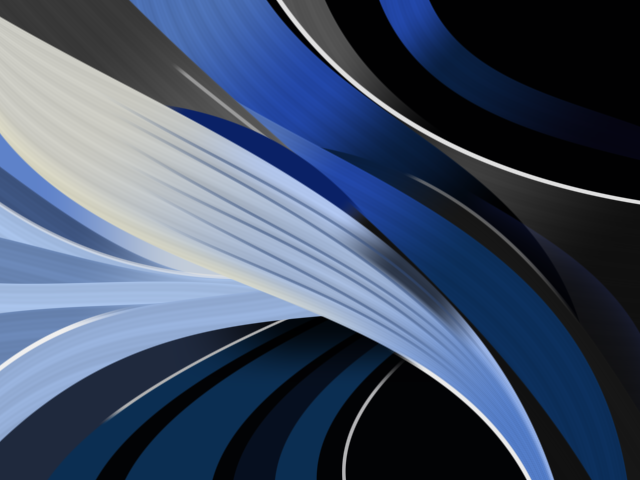
Reproduce this background procedurally as a Shadertoy shader.

```glsl
float ease(float a, float b, float x) {
  x = clamp((x - a) / (b - a), 0., 1.);
  return x * x * (3. - 2. * x);
}

// Height of p above the cubic through four points
float cubic(vec2 p, vec4 x, vec4 y) {
  vec3 d1 = (y.yzw - y.xyz) / (x.yzw - x.xyz);
  vec2 d2 = (d1.yz - d1.xy) / (x.zw - x.xy);
  float d3 = (d2.y - d2.x) / (x.w - x.x);
  vec3 t = p.x - x.xyz;
  return p.y - y.x - t.x * (d1.x + t.y * (d2.x + t.z * d3));
}

// Diagonal curve, positive toward the upper right
float sweep(vec2 p, vec4 x, vec4 y) {
  return cubic(vec2(p.x + p.y, p.x - p.y), x + y, x - y);
}

// Level curve on the left, positive above
float arch(vec2 p, vec4 y) {
  return -cubic(p, vec4(0, .8, 1.7, 2.6), y);
}

float below(float e) {
  float w = fwidth(e) * .8 + 1e-4;
  return ease(w, -w, e);
}

float hair(float e, float width) {
  return ease(width + fwidth(e) * 1.5 + 1e-4, width, abs(e));
}

vec3 ramp(float t, vec3 stops, vec3 a, vec3 b, vec3 c) {
  return mix(mix(a, b, ease(stops.x, stops.y, t)), c, ease(stops.y, stops.z, t));
}

float streaks(float e) {
  return sin(e * 17.) * .5 + sin(e * 41. + 1.) * .3 + sin(e * 97. + 2.) * .2;
}

vec3 paint(vec3 base, vec3 color, float e) {
  return mix(base, color * (1. + .05 * streaks(e)), below(e));
}

// Dark ribs curling up from the bottom edge
vec3 ribs(vec2 p) {
  float h = 5.76 - p.y;
  float b = (p.x - .4 * h * h - .83 * h) / max(1. - .22 * h, .2);
  vec3 black = vec3(.008, .01, .018), blue = vec3(.045, .18, .32);
  vec3 col = mix(black, blue, below(b - 3.8));
  col = mix(col, vec3(.025, .06, .12), below(b - 3.3));
  col = mix(col, black, below(b - 2.8));
  col = mix(col, blue, below(b - 2.55));
  col = mix(col, black, below(b - 1.5));
  col = mix(col, blue, below(b - 1.15));
  col = mix(col, vec3(.12, .16, .24), below(b - .57));
  col *= 1. - .85 * ease(1.1, 1.9, h) * ease(2., 3.6, p.x);
  col += .7 * hair(b - 4.13, .012) * ease(1.5, 1., h);
  return mix(col, vec3(.7), hair(b - .57, .012) * ease(.65, .9, h));
}

// Pale strips gathering toward the middle
vec3 fan(vec2 p) {
  float gather = ease(.8, 2.7, p.x);
  vec3 pale = vec3(.64, .74, .89), slate = mix(vec3(.24, .33, .5), pale, gather);
  vec3 steel = mix(vec3(.41, .52, .7), pale, gather);
  vec3 col = mix(vec3(.37, .51, .79), vec3(.76, .8, .85), ease(.4, 2.3, p.x));
  col = paint(col, slate, arch(p, vec4(2, 2.57, 3.08, 3.33)));
  float crest = arch(p, vec4(2.45, 2.89, 3.19, 3.32));
  col = paint(col, pale, crest);
  col = mix(col, vec3(.9), .6 * hair(crest, .012));
  col = paint(col, steel, arch(p, vec4(2.85, 3.05, 3.25, 3.35)));
  col = paint(col, pale, arch(p, vec4(3.4, 3.4, 3.38, 3.4)));
  col = paint(col, steel, arch(p, vec4(3.76, 3.69, 3.65, 3.58)));
  float band = arch(p, vec4(4.42, 3.95, 3.68, 3.55));
  col = paint(col, vec3(.58, .68, .84), band);
  col = mix(col, vec3(.94), hair(band, .018) * ease(1.7, .7, p.x));
  return mix(col, ribs(p), below(arch(p, vec4(5.3, 4.667, 4.212, 3.957))));
}

// Blue, grey and black ribbons on the upper right
vec3 ribbons(vec2 p, float s) {
  vec3 black = vec3(.004, .005, .009), navy = vec3(.035, .12, .25), royal = vec3(.13, .27, .64);
  vec3 col = paint(black, ramp(s, vec3(5, 6.2, 9), royal, navy, vec3(.02, .02, .07)),
    sweep(p, vec4(5.15, 5.45, 6.3, 7.68), vec4(0, .45, 1.02, 1.52)));
  col = paint(col, black, sweep(p, vec4(4.55, 5, 6, 7.68), vec4(0, .72, 1.4, 1.92)));
  col = paint(col, mix(vec3(.32), black, ease(4.5, 7.1, s)),
    sweep(p, vec4(3.9, 4.25, 4.75, 5.5), vec4(0, .6, 1.15, 1.72)));
  float rim = sweep(p, vec4(3.35, 4.2, 5.6, 7.68), vec4(0, .95, 1.83, 2.43));
  col = paint(col, ramp(s, vec3(5.2, 7.5, 10.4), black, vec3(.24), vec3(.06)), rim);
  col = mix(col, vec3(.88), hair(rim, .022));
  vec3 sky = ramp(s, vec3(2.3, 4.9, 6.7), vec3(.3, .44, .7), royal, navy);
  col = paint(col, mix(sky, black, ease(6.4, 8.6, s)),
    sweep(p, vec4(3.2, 4, 5, 6.2), vec4(0, .85, 1.6, 2.6)));
  float wisp = sweep(p, vec4(5.6, 6.3, 7, 7.68), vec4(2.28, 2.7, 3.2, 4));
  col += vec3(.03, .045, .12) * below(wisp) * exp(min(wisp, 0.) * 3.) * ease(7.8, 8.5, s);
  float seam = sweep(p, vec4(4.9, 5.6, 6.4, 7.68), vec4(2.1, 2.5, 3.2, 4.95));
  col = paint(col, mix(navy, vec3(.085), ease(6.4, 8.2, s)), seam);
  col = mix(col, vec3(.5), .7 * hair(seam, .01) * ease(6.9, 7.3, s) * ease(11., 9., s));
  col = paint(col, ramp(s, vec3(4.6, 6.3, 8.8), vec3(.32, .45, .72), royal, vec3(.045, .18, .35)),
    sweep(p, vec4(2.9, 4, 5.8, 7.5), vec4(1.25, 1.85, 2.95, 5.6)));
  float ash = sweep(p, vec4(1.55, 3.1, 4.8, 7.1), vec4(0, 1.45, 3, 5.76));
  vec3 grey = ramp(s, vec3(1.5, 4.6, 6.2), vec3(.22), vec3(.34), vec3(.5, .49, .46));
  col = paint(col, mix(grey, vec3(.065), ease(6.1, 7.2, s)), ash);
  col = mix(col, vec3(.72), .7 * hair(ash + .45 - .065 * s, .012) * ease(2.8, 3.2, s) * ease(6.7, 6., s));
  float deep = sweep(p, vec4(2.1, 3, 3.7, 4.4), vec4(1.28, 1.55, 1.95, 2.6));
  return mix(col, vec3(.04, .13, .4), below(deep) * ease(7.1, 6.5, s) * ease(3.1, 3.6, s));
}

void mainImage(out vec4 fragColor, in vec2 fragCoord) {
  vec2 p = fragCoord / iResolution.xy * vec2(7.68, 5.76);
  p.y = 5.76 - p.y;
  float s = p.x + p.y;

  // Broad pale sweep across the middle
  float top = sweep(p, vec4(0, 2.6, 4.9, 6.65), vec4(.2, 1.6, 3.15, 5.76));
  float bottom = sweep(p, vec4(0, 2.3, 4.1, 6.35), vec4(1.6, 3.15, 3.9, 5.76));
  float v = -top / max(bottom - top, .05);
  vec3 silk = ramp(s, vec3(2.5, 7.2, 11.5), vec3(.79, .79, .76), vec3(.64, .72, .85), vec3(.32, .48, .77));
  silk = mix(silk, vec3(.86, .85, .76), ease(.78, 1., v) * ease(9.2, 6., s) * .8);
  silk = mix(silk, vec3(.7, .79, .97), ease(.3, .02, v) * ease(3.6, 5.5, s) * .7);
  silk = mix(silk, vec3(.17, .21, .28), ease(.3, .2, v) * ease(6.6, 8., s) * ease(10., 8.7, s));
  silk *= 1. + .035 * streaks(v * 2. + s * .05);

  // Fine strands following the flow
  for (float k = 0.; k < 6.; k++) {
    float e = v - .14 - k * .13 - .025 * sin(k * 2.4 + s * .5);
    float fade = ease(2. + k * .4, 5. + k * .4, s) * ease(11., 8., s);
    silk *= 1. - .1 * fade * ease(-.09, 0., e) * below(e);
    silk = mix(silk, vec3(.2, .3, .48), .55 * fade * hair(e, .003));
  }
  vec3 col = mix(ribbons(p, s), silk, below(top));
  col = mix(col, fan(p), below(bottom));
  col = mix(col, vec3(.92), hair(bottom, .02) * ease(8.8, 9.6, s));
  fragColor = vec4(col, 1);
}
```
